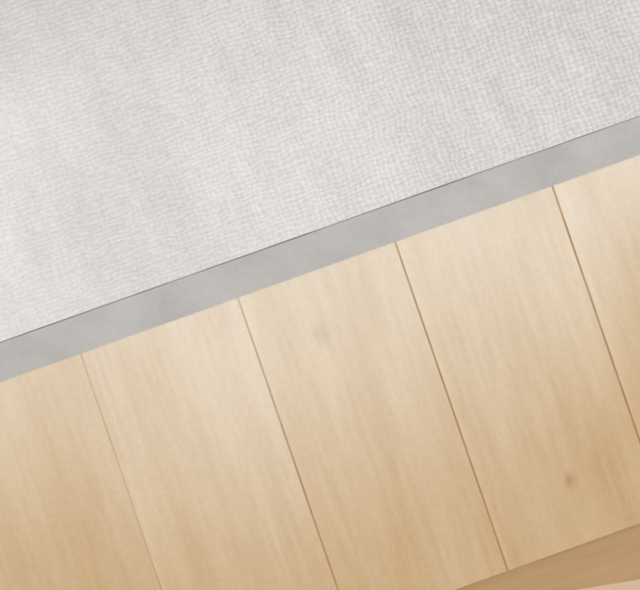
Give the GLSL for this texture, as a Shadertoy shader.

```glsl
// A pale woven rug with a grey felt border lying across light oak planks.
// Slanted edge lines split the floor into layers; stretched value noise makes
// the grain and cloth tone, and jittered crossing threads make the weave.

float hash(vec2 p) {
    vec3 q = fract(p.xyx * vec3(0.1031, 0.103, 0.0973));
    q += dot(q, q.yzx + 33.33);
    return fract((q.x + q.y) * q.z);
}

float noise(vec2 p) {
    vec2 i = floor(p), f = fract(p);
    f = f * f * (3.0 - 2.0 * f);
    return mix(mix(hash(i), hash(i + vec2(1, 0)), f.x),
               mix(hash(i + vec2(0, 1)), hash(i + vec2(1, 1)), f.x), f.y);
}

float fbm(vec2 p) {
    float sum = 0.0, amp = 0.5;
    for (int i = 0; i < 4; i++) {
        sum += amp * noise(p);
        p = p * 2.03 + 17.1;
        amp *= 0.5;
    }
    return sum / 0.9375;
}

// Signed height above a slanted line that crosses x = 0 at the given level.
float above(vec2 p, float level, float slope) {
    return (p.y - level - slope * p.x) / sqrt(1.0 + slope * slope);
}

// Soft dark knot, stretched along the grain.
float knot(vec2 q, vec2 center, vec2 size) {
    vec2 d = (q - center) / size;
    return exp(-dot(d, d));
}

// Turns canvas coordinates into (across the planks, along the planks).
vec2 toPlank(vec2 p) {
    return vec2(dot(p, vec2(0.946, 0.324)), dot(p, vec2(-0.324, 0.946)));
}

vec3 wood(vec2 p, float depth, float px) {
    vec2 q = toPlank(p);
    float board = (p.x + 0.343 * p.y - 0.274) / 0.299;
    vec2 g = q + vec2(0.0, floor(board) * 3.7);

    // Light falls off away from the rug and toward the left.
    float shade = smoothstep(0.0, 0.6, depth + 0.17 * (1.0 - smoothstep(0.0, 0.45, p.x)));
    shade += 0.28 * (fbm(g * vec2(8.0, 3.5)) - 0.5);
    shade += 0.25 * smoothstep(0.9, 1.1, p.x) * smoothstep(0.02, 0.2, depth);
    vec3 col = mix(vec3(0.91, 0.845, 0.76), vec3(0.795, 0.675, 0.52), clamp(shade, 0.0, 1.0));

    // Broad figure, fine fibres and arched rings.
    float figure = fbm(g * vec2(24.0, 4.0) + 4.0);
    float fibre = fbm(g * vec2(130.0, 12.0));
    col -= vec3(0.045, 0.06, 0.07) * (figure - 0.5);
    col -= vec3(0.035, 0.045, 0.05) * (fibre - 0.5);
    col += 0.018 * (noise(p * 210.0) - 0.5);
    vec2 arch = q - toPlank(vec2(0.90, 0.30));
    float rings = sin(170.0 * length(arch * vec2(1.0, 0.4)) + 6.0 * figure);
    col -= 0.01 * rings * exp(-dot(arch * vec2(16.0, 8.0), arch * vec2(16.0, 8.0)));
    col -= vec3(0.08, 0.10, 0.09) * knot(q, toPlank(vec2(0.966, 0.186)), vec2(0.007, 0.012));
    col -= vec3(0.04, 0.05, 0.04) * knot(q, toPlank(vec2(0.544, 0.435)), vec2(0.014, 0.02));

    // Seams grow more distinct to the right and down, with a pale bevel.
    float seam = (fract(board + 0.5) - 0.5) * 0.283;
    float strength = mix(0.28, 0.72, smoothstep(0.3, 0.75, p.x + 0.35 * depth));
    strength *= 0.8 + 0.4 * noise(vec2(q.y * 30.0, floor(board + 0.5)));
    float groove = 1.0 - smoothstep(0.0, 0.0016 + px, abs(seam));
    col += 0.03 * strength * exp(-abs(seam - 0.005) / 0.005);
    return mix(col, vec3(0.62, 0.49, 0.33), groove * strength);
}

vec3 rug(vec2 p) {
    vec2 q = toPlank(p);
    float cloud = fbm(p * vec2(5.0, 4.0) + 2.0);
    float streak = fbm(vec2(q.x + 0.13 * q.y, q.y) * vec2(36.0, 6.0) + 8.0);
    float tone = 0.862 + 0.085 * (cloud - 0.5) + 0.045 * (streak - 0.5);
    tone -= 0.035 * smoothstep(0.75, 1.05, p.y) * (1.0 - 0.5 * smoothstep(0.3, 0.8, p.x));

    // Slubby threads: warp lines cross weft lines with wandering spacing.
    vec2 w = q + 0.009 * (vec2(noise(q * 35.0), noise(q * 35.0 + 9.0)) - 0.5);
    w /= vec2(0.0098, 0.0082);
    float warp = sin(6.2832 * w.x + 1.5 * noise(w * 0.8));
    float weft = sin(6.2832 * w.y + 2.0 * noise(w * 0.7 + 31.0));
    float thread = noise(w * vec2(1.3, 2.2) + 5.0) - 0.5;
    float right = smoothstep(0.1, 0.8, p.x);
    float weave = mix(0.2, 0.45, right) * warp + mix(0.5, 0.35, right) * weft + 1.1 * thread;
    float relief = mix(0.021, 0.044, smoothstep(0.1, 0.9, p.x * 0.55 + p.y * 0.4));
    tone += relief * weave + 0.04 * (noise(q * 270.0) - 0.5);
    return tone * vec3(1.007, 0.995, 0.975);
}

void mainImage(out vec4 fragColor, in vec2 fragCoord) {
    vec2 p = fragCoord / iResolution.y;
    float px = 1.0 / iResolution.y;
    float rugEdge = above(p, 0.4195, 0.354);
    float feltEdge = above(p, 0.3517, 0.3555);
    float stepEdge = above(p, -0.2764, 0.359);
    vec3 col = wood(p, -feltEdge, px);

    // Darker board in the lower right, with a pale lip at the corner.
    vec3 board = vec3(0.725, 0.59, 0.43) + 0.06 * (fbm(toPlank(p) * vec2(7.0, 90.0)) - 0.5);
    board -= 0.06 * exp(-abs(stepEdge) / 0.006);
    float lip = above(p, -0.166, 0.17);
    board = mix(board, vec3(0.83, 0.72, 0.60), 1.0 - smoothstep(-px, px, lip));
    col = mix(board, col, smoothstep(-px, px, stepEdge));

    // Grey border, then the cloth with a broken thin shadow under its edge.
    vec3 felt = vec3(0.738, 0.727, 0.708) + 0.08 * (fbm(p * vec2(14.0, 20.0)) - 0.5);
    felt += 0.015 * (noise(p * 190.0) - 0.5);
    col = mix(col, felt, smoothstep(-1.3 * px, 1.3 * px, feltEdge));
    col = mix(col, rug(p), smoothstep(-px, px, rugEdge));
    float shadow = 1.0 - smoothstep(0.0, 0.0008 + px, abs(rugEdge));
    shadow *= 0.4 + 0.5 * noise(vec2(p.x * 16.0, 3.0));
    col = mix(col, vec3(0.50, 0.48, 0.45), shadow);
    fragColor = vec4(clamp(col, 0.0, 1.0), 1.0);
}
```
